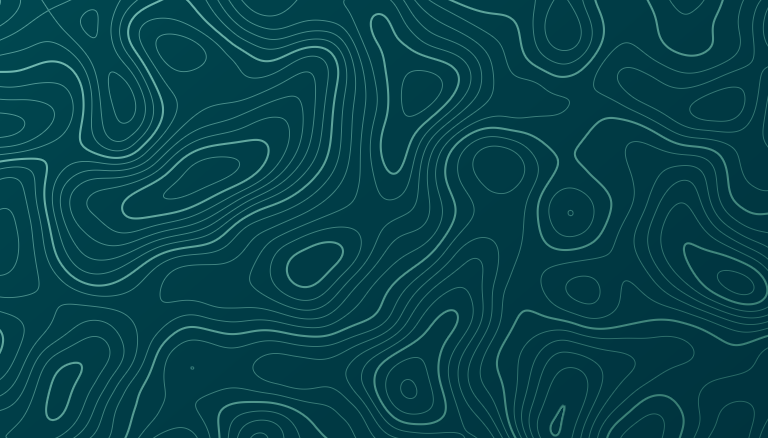
A WebGL 1 fragment shader for this pattern:

```glsl
precision highp float;
// Topographic contour lines over a dark teal diagonal gradient.
// A smooth gradient-noise terrain is sliced at equal heights; dividing by
// the slope gives even line widths, and every fifth line is heavier.

uniform vec2 u_resolution;

const vec3 GROUND_LIGHT = vec3(0.000, 0.285, 0.318);
const vec3 GROUND_DARK  = vec3(0.000, 0.200, 0.243);
const vec3 LINE_LIGHT   = vec3(0.460, 0.740, 0.710);
const vec3 LINE_DARK    = vec3(0.200, 0.470, 0.430);

// Lengths are in canvas heights.
const float TERRAIN_SCALE = 3.1;    // hills per canvas height
const float DETAIL_AMOUNT = 0.22;   // share of the finer octave
const float WARP_AMOUNT   = 0.16;   // bending of the hills
const float CONTOUR_STEP  = 0.085;  // height between lines
const float INDEX_EVERY   = 5.0;    // lines from one heavy line to the next
const float THIN_WIDTH    = 0.0021;
const float HEAVY_WIDTH   = 0.0047;
const float THIN_OPACITY  = 0.75;
const float SLOPE_OFFSET  = 0.002;
const vec2  TERRAIN_SHIFT = vec2(17.3, 41.7);

float hash(vec2 cell) {
  vec3 p = fract(cell.xyx * vec3(0.1031, 0.1030, 0.0973));
  p += dot(p, p.yzx + 33.33);
  return fract((p.x + p.y) * p.z);
}

// Height that a lattice corner's random unit slope gives at an offset.
float cornerHeight(vec2 cell, vec2 offset) {
  float angle = 6.2831853 * hash(cell);
  return dot(vec2(cos(angle), sin(angle)), offset);
}

float gradientNoise(vec2 p) {
  vec2 cell = floor(p);
  vec2 f = p - cell;
  vec2 blend = f * f * f * (f * (f * 6.0 - 15.0) + 10.0);
  vec2 e = vec2(1.0, 0.0);
  float low  = mix(cornerHeight(cell, f),
                   cornerHeight(cell + e, f - e), blend.x);
  float high = mix(cornerHeight(cell + e.yx, f - e.yx),
                   cornerHeight(cell + 1.0, f - 1.0), blend.x);
  return mix(low, high, blend.y);
}

// Turned, gently warped noise in two octaves.
float terrain(vec2 p) {
  vec2 q = mat2(0.84, 0.54, -0.54, 0.84) * p * TERRAIN_SCALE + TERRAIN_SHIFT;
  q += WARP_AMOUNT * vec2(gradientNoise(q + 63.1), gradientNoise(q + 95.6));
  return gradientNoise(q) + DETAIL_AMOUNT * gradientNoise(q * 1.9 + 27.4);
}

// Share of a pixel covered by a line at the given distance.
float lineCoverage(float dist, float width, float pixel) {
  float outer = clamp((dist + 0.5 * width) / pixel + 0.5, 0.0, 1.0);
  float inner = clamp((dist - 0.5 * width) / pixel + 0.5, 0.0, 1.0);
  return outer - inner;
}

void main() {
  vec2 uv = gl_FragCoord.xy / u_resolution;
  vec2 p = gl_FragCoord.xy / u_resolution.y;
  float pixel = 1.0 / u_resolution.y;

  // Terrain height and slope
  float height = terrain(p);
  vec2 d = vec2(SLOPE_OFFSET, 0.0);
  vec2 slope = vec2(terrain(p + d) - terrain(p - d),
                    terrain(p + d.yx) - terrain(p - d.yx)) / (2.0 * SLOPE_OFFSET);

  // Nearest contour, its distance and weight
  float level = height / CONTOUR_STEP;
  float nearest = floor(level + 0.5);
  float dist = abs(level - nearest) * CONTOUR_STEP / max(length(slope), 0.05);
  float isHeavy = 1.0 - step(0.5, mod(nearest + 0.25, INDEX_EVERY));
  float width = mix(THIN_WIDTH, HEAVY_WIDTH, isHeavy);
  float ink = lineCoverage(dist, width, pixel) * mix(THIN_OPACITY, 1.0, isHeavy);

  // Light falls off from the upper left to the lower right
  float shade = clamp(0.6 * uv.x + 0.4 * (1.0 - uv.y), 0.0, 1.0);
  vec3 ground = mix(GROUND_LIGHT, GROUND_DARK, pow(shade, 0.75));
  vec3 line = mix(LINE_LIGHT, LINE_DARK, shade);

  gl_FragColor = vec4(mix(ground, line, ink), 1.0);
}
```
